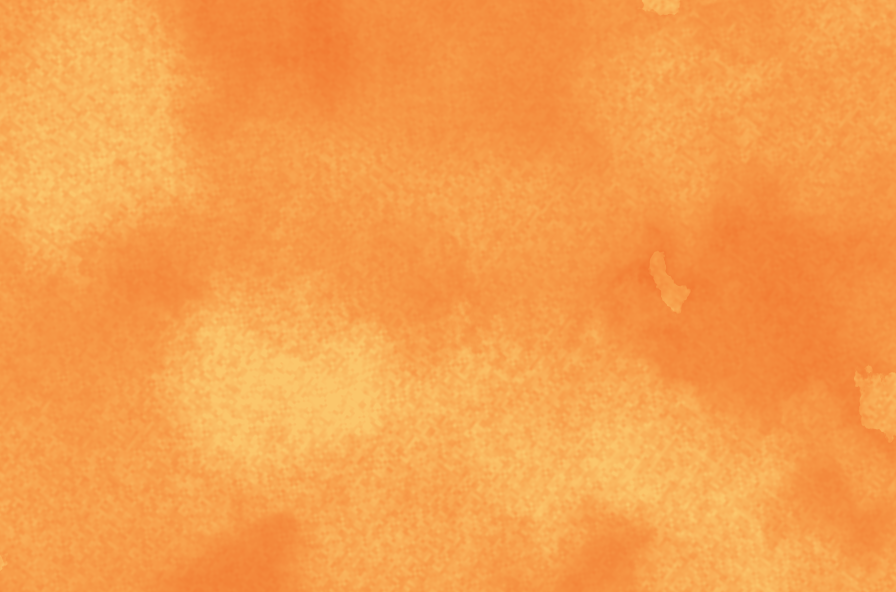
Give the GLSL for this texture, as a Shadertoy shader.

```glsl
// Orange watercolour wash with soft pigment pools, ragged wet fronts and paper grain.
#define WARP 0.20          // how far noise bends the pools
#define FEATHER 0.13       // raggedness of the pool borders
#define POOL_GAIN 1.45     // strength of the pools
#define CLOUDS 2.4         // strength of the soft mottling
#define GRAIN 2.9          // strength of the paper grain
#define GRAIN_FREQ 175.0   // grain cells per canvas height
#define FRONT_DARK 1.5     // pigment gathered along the wet front
#define STAIN 0.9          // pigment gathered along drying edges
#define PATCH_LIGHT 1.6    // brightness of the bare patches
#define DEEP vec3(0.945, 0.470, 0.190)
#define MIDDLE vec3(0.970, 0.618, 0.290)
#define PALE vec3(0.985, 0.775, 0.420)

// Pools: centre x, centre y, radius, tone (positive is pale, negative is deep)
const vec4 POOLS[12] = vec4[12](
    vec4(0.14, 0.78, 0.19, 1.0), vec4(0.43, 0.38, 0.17, 1.3),
    vec4(0.75, 0.20, 0.28, 0.9), vec4(1.20, 0.18, 0.16, 0.9),
    vec4(1.16, 0.80, 0.11, 0.6), vec4(0.45, 0.95, 0.18, -1.4),
    vec4(0.85, 0.94, 0.25, -0.9), vec4(0.18, 0.54, 0.14, -0.8),
    vec4(1.31, 0.45, 0.19, -1.3), vec4(1.36, 0.15, 0.09, -1.4),
    vec4(0.36, 0.03, 0.10, -1.1), vec4(0.95, 0.00, 0.14, -1.0));

// Bare patches: centre and radius
const vec3 PATCHES[4] = vec3[4](
    vec3(1.14, 0.52, 0.032), vec3(1.53, 0.35, 0.050),
    vec3(0.00, 0.00, 0.025), vec3(1.14, 1.01, 0.025));

float hash(vec2 p) {
    return fract(sin(dot(p, vec2(127.1, 311.7))) * 43758.5453);
}

float noise(vec2 p) {
    vec2 cell = floor(p), f = fract(p);
    f = f * f * (3.0 - 2.0 * f);
    return mix(mix(hash(cell), hash(cell + vec2(1, 0)), f.x),
               mix(hash(cell + vec2(0, 1)), hash(cell + vec2(1, 1)), f.x), f.y);
}

// Layered noise centred on zero
float fbm(vec2 p) {
    float sum = 0.0, amp = 0.5;
    for (int i = 0; i < 6; i++) {
        sum += amp * (noise(p) - 0.5);
        p = mat2(1.6, 1.2, -1.2, 1.6) * p + 7.3;
        amp *= 0.53;
    }
    return sum;
}

// Flat-topped pools with feathered borders
float poolTone(vec2 p) {
    float tone = 0.0;
    for (int i = 0; i < 12; i++) {
        vec2 d = (p - POOLS[i].xy) * vec2(0.8, 1.0) / POOLS[i].z;
        float s = dot(d, d);
        tone += POOLS[i].w * exp(-s * s);
    }
    return tone;
}

// One-sided line of pigment: crisp where d is zero, fading as d grows
float driedEdge(float d, float softness, float fade) {
    return smoothstep(-softness, softness, d) * exp(-max(d, 0.0) * fade);
}

// Deep band where the upper wash dried, fading upwards
float frontTone(vec2 p, float ragged) {
    float d = p.y - 0.47 - 0.03 * sin(p.x * 5.0 + 0.6) + 0.22 * ragged;
    float reach = smoothstep(0.1, 0.4, p.x) * smoothstep(1.3, 1.1, p.x);
    float softness = 0.015 + 0.05 * noise(p * 5.0 + 31.0);
    return -FRONT_DARK * reach * driedEdge(d, softness, 8.0);
}

// Crisp pale spots, each with a thin pigment rim outside
float patchTone(vec2 p, vec2 bend) {
    float tone = 0.0;
    for (int i = 0; i < 4; i++) {
        float d = length((p + 0.16 * bend - PATCHES[i].xy) * vec2(0.9, 1.1)) - PATCHES[i].z;
        float inside = smoothstep(0.003, -0.003, d);
        tone += PATCH_LIGHT * inside - 0.4 * (1.0 - inside) * exp(-max(d, 0.0) * 50.0);
    }
    return tone;
}

void mainImage(out vec4 fragColor, in vec2 fragCoord) {
    vec2 p = fragCoord / iResolution.y;

    // Wet-paper distortion, broad and ragged
    vec2 bend = vec2(fbm(p * 4.5 + 3.0), fbm(p * 4.5 + 19.0));
    vec2 ragged = vec2(fbm(p * vec2(13.0, 10.0) + 47.0), fbm(p * vec2(13.0, 10.0) + 83.0));

    // Pigment layers
    float tone = POOL_GAIN * poolTone(p + WARP * bend + FEATHER * ragged);
    tone += CLOUDS * fbm(p * 3.0 + bend + 61.0) + 0.9 * ragged.y;
    tone += frontTone(p, ragged.x + 0.4 * bend.y) + 0.15;
    float stain = fbm(p * 2.2 + 0.5 * bend + 113.0) + 0.06 * ragged.y;
    tone -= STAIN * driedEdge(stain, 0.02, 14.0) * smoothstep(0.3, 0.7, noise(p * 4.0 + 5.0));
    tone += patchTone(p, bend + ragged * 0.9);

    // Paper grain, stronger where the paint is thin
    vec2 g = mat2(0.8, 0.6, -0.6, 0.8) * p * GRAIN_FREQ;
    float grain = 0.65 * noise(g) + 0.35 * noise(g.yx * 0.55 + 9.0) - 0.5;
    tone += GRAIN * grain * mix(0.4, 1.0, smoothstep(-1.2, 1.0, tone));

    // Deep to pale orange
    vec3 col = mix(MIDDLE, DEEP, clamp(-tone / 2.9, 0.0, 1.0));
    col = mix(col, PALE, clamp(tone / 2.9, 0.0, 1.0));
    fragColor = vec4(col, 1.0);
}
```
